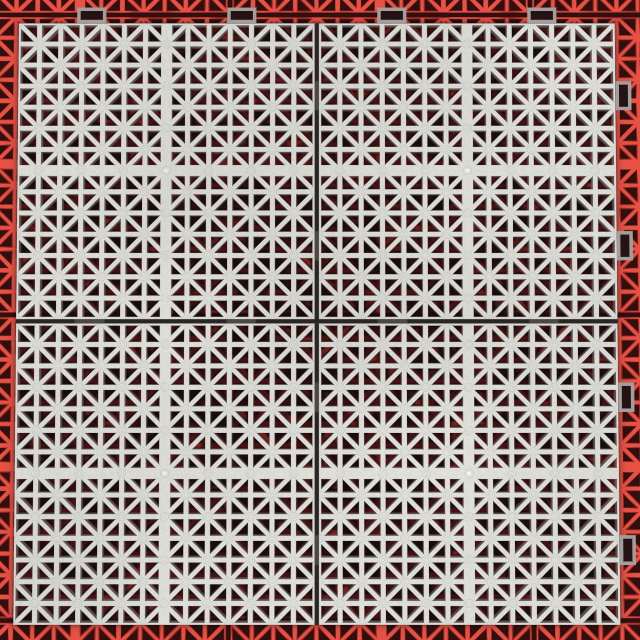
Give the GLSL for this pattern, as a Shadertoy shader.

```glsl
// Four pale perforated floor panels, two by two, over a red floor of the same lattice.
// Each panel is a distance field of bars, diagonals and node discs, 14 by 14 cells;
// hole walls, clip loops, embossed rings and noise-driven grime are layered on it.

const vec2  CENTER      = vec2(0.495, 0.498); // where the four panels meet
const float TILT        = 0.020;    // perspective: panels grow towards the bottom
const float TILE        = 0.4733;   // panel pitch
const float HALF_PANEL  = 0.2334;   // half the panel width
const float CELL        = 0.0334;   // lattice pitch, seven cells per half panel
const float BAR         = 0.0041;   // half widths of the ribs
const float DIAGONAL    = 0.0038;
const float BAND        = 0.0088;
const float NODE_RADIUS = 0.0092;
const float RING_RADIUS = 0.0066;
const float WALL_DEPTH  = 0.007;    // parallax of the hole walls
const vec2  LOOP_SIZE   = vec2(0.0230, 0.0125);
const float LOOP_WALL   = 0.0055;
const vec2  FLOOR_SHIFT = vec2(-0.137, 0.010);

const vec3 PANEL_COLOR = vec3(0.875, 0.875, 0.855);
const vec3 WALL_COLOR  = vec3(0.43, 0.39, 0.38);
const vec3 GAP_COLOR   = vec3(0.20, 0.19, 0.18);
const vec3 LOOP_COLOR  = vec3(0.64, 0.62, 0.61);
const vec3 RED_COLOR   = vec3(0.91, 0.32, 0.27);
const vec3 DEEP_RED    = vec3(0.56, 0.15, 0.13);
const vec3 SHADE_RED   = vec3(0.27, 0.07, 0.07);
const vec3 DARK_COLOR  = vec3(0.09, 0.045, 0.045);

float hash(vec2 p) {
    return fract(sin(dot(p, vec2(127.1, 311.7))) * 43758.5453);
}

float noise(vec2 p) {
    vec2 i = floor(p), f = fract(p);
    f = f * f * (3.0 - 2.0 * f);
    return mix(mix(hash(i), hash(i + vec2(1, 0)), f.x),
               mix(hash(i + vec2(0, 1)), hash(i + vec2(1, 1)), f.x), f.y);
}

// Offset to the nearest whole number
vec2 nearest(vec2 p) { return fract(p + 0.5) - 0.5; }

float box(vec2 p, vec2 halfSize) {
    vec2 d = abs(p) - halfSize;
    return max(d.x, d.y);
}

float coverage(float d, float pixel) { return clamp(0.5 - d / pixel, 0.0, 1.0); }

// Distance to the nearest node; nodes sit on every other lattice crossing
float nodeDist(vec2 p) {
    vec2 c = p / CELL;
    return length(nearest(0.5 * vec2(c.x + c.y, c.x - c.y))) * CELL * sqrt(2.0);
}

float panelDist(vec2 p) {
    vec2 c = p / CELL;
    vec2 straight = abs(nearest(c)) * CELL;
    vec2 slanted = abs(nearest(0.5 * vec2(c.x + c.y, c.x - c.y))) * CELL * sqrt(2.0);
    float d = min(min(straight.x, straight.y) - BAR, min(slanted.x, slanted.y) - DIAGONAL);
    d = min(d, min(abs(p.x), abs(p.y)) - BAND);
    d = min(d, nodeDist(p) - NODE_RADIUS);
    return max(d, box(p, vec2(HALF_PANEL)));
}

// Position relative to the centre of the closest of the four panels
vec2 toPanel(vec2 q) {
    return q - (clamp(floor(q / TILE), -1.0, 0.0) + 0.5) * TILE;
}

vec3 floorColor(vec2 q, float covered, float pixel) {
    vec2 r = nearest((q - FLOOR_SHIFT) / TILE - 0.5) * TILE;
    float d = panelDist(r);
    float blotch = noise(q * 46.0);
    vec3 lit = mix(DEEP_RED, RED_COLOR, smoothstep(0.0, 0.0025, -d + 0.002 * (blotch - 0.5)));
    vec3 shaded = mix(DARK_COLOR, SHADE_RED, smoothstep(0.2, 0.7, blotch));
    shaded += vec3(0.20, 0.05, 0.04) * smoothstep(0.70, 0.95, noise(q * 70.0 + 9.0));
    vec3 pit = mix(SHADE_RED, DARK_COLOR, 0.45);
    return mix(mix(pit, DARK_COLOR, covered), mix(lit, shaded, covered),
               coverage(d, mix(pixel, 0.004, covered)));
}

vec3 panelColor(vec2 t, vec2 q, float d, float pixel) {
    float node = nodeDist(t);
    float soft = max(pixel, 0.0012);
    float ring = coverage(abs(node - RING_RADIUS) - 0.0004, soft);
    ring += 0.7 * coverage(abs(node - 0.5 * RING_RADIUS) - 0.0003, soft);
    float shade = 0.98 + 0.05 * (noise(q * 5.0) - 0.5) + 0.04 * (noise(q * 420.0) - 0.5);
    shade *= 1.0 - 0.16 * smoothstep(-0.0014, 0.0, d);
    shade *= 1.0 - 0.10 * ring;
    shade += 0.10 * coverage(length(t) - 0.0035, 0.003);
    return PANEL_COLOR * shade;
}

void mainImage(out vec4 fragColor, in vec2 fragCoord) {
    float pixel = 1.0 / iResolution.y;
    vec2 p = fragCoord * pixel - CENTER;
    vec2 q = p / (1.0 - TILT * p.y);
    vec2 t = toPanel(q);

    // Floor, shaded beneath the panels and along their outer edge
    float rim = box(q, vec2(0.5 * TILE + HALF_PANEL));
    float covered = coverage(rim, pixel);
    vec3 color = floorColor(q, covered, pixel);
    color *= 1.0 - 0.35 * (1.0 - covered) * exp(-max(rim, 0.0) / 0.004);

    // Joints between panels, paler at the connectors
    vec2 clip = abs(abs(t) - 0.25 * TILE);
    float connector = coverage(min(clip.x, clip.y) - LOOP_SIZE.x, 0.003);
    float joint = covered * coverage(-box(t, vec2(HALF_PANEL)), pixel);
    color = mix(color, GAP_COLOR * (0.8 + 0.7 * connector), joint);

    // Clip loops along the top and right sides
    float reach = 0.5 * TILE + HALF_PANEL + LOOP_SIZE.y;
    vec2 side = abs(t) - 0.25 * TILE;
    vec2 topLoop = vec2(side.x, q.y - reach), rightLoop = vec2(side.y, q.x - reach);
    float loopDist = min(box(topLoop, LOOP_SIZE), box(rightLoop, LOOP_SIZE));
    vec3 loopTone = mix(LOOP_COLOR, DARK_COLOR * 1.6, coverage(loopDist + LOOP_WALL, pixel));
    color = mix(color, loopTone, coverage(loopDist, pixel) * (1.0 - covered));

    // Hole walls, then the pale top face
    float wall = panelDist(toPanel(q * (1.0 + WALL_DEPTH)));
    color = mix(color, WALL_COLOR, 0.75 * coverage(wall, 0.0025) * covered * (1.0 - joint));
    float d = panelDist(t);
    color = mix(color, panelColor(t, q, d, pixel), coverage(d, pixel));

    fragColor = vec4(color, 1.0);
}
```
